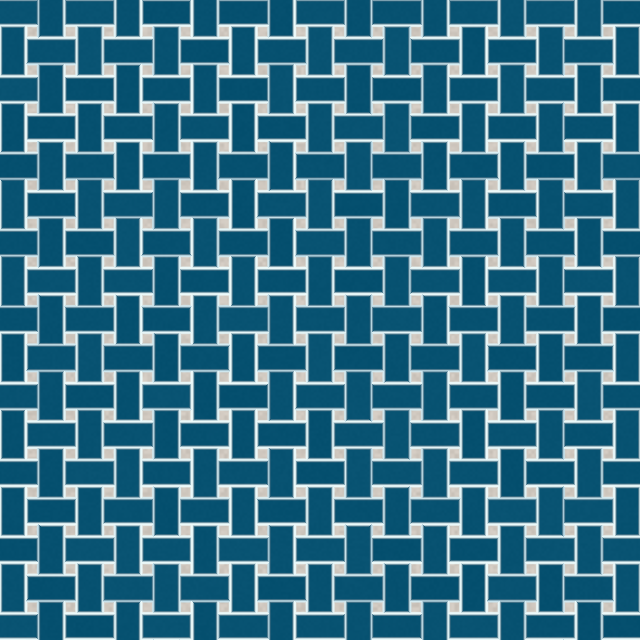
Give the GLSL for this pattern, as a WebGL 2 fragment shader.

```glsl
#version 300 es
precision highp float;
// Basketweave mosaic: blue bricks alternate between lying and standing on a
// checkerboard lattice, with pale grout and a small stone square in each gap.
// The distance to the nearest brick separates brick, grout and stone.

#define PITCH vec2(0.0600, 0.05995)   // lattice step, canvas units
#define ORIGIN vec2(0.0202, 0.0212)   // centre of the lower left brick
#define BRICK_HALF vec2(0.622, 0.299) // half size of a brick, lattice units
#define GROUT_WIDTH 0.077             // lattice units
#define EDGE_SOFTNESS 0.040           // half width of the edge blend
#define EDGE_INSET 0.005              // moves the blend away from the brick
#define LINE_WIDTH_VARIATION 0.026    // between whole grout lines
#define LINE_FADE 0.85                // how far the dullest lines fade
#define BRICK_VARIATION 0.018
#define STONE_VARIATION 0.07

uniform vec2 u_resolution;
out vec4 fragColor;

const vec3 BRICK_BLUE = vec3(0.025, 0.318, 0.440);
const vec3 GROUT_WHITE = vec3(0.930, 0.980, 0.980);
const vec3 GROUT_PALE = vec3(0.700, 0.835, 0.895);
const vec3 STONE_BEIGE = vec3(0.810, 0.780, 0.745);
const vec3 EDGE_SHADE = vec3(0.0, 0.055, 0.065);

float hash21(vec2 p) {
    vec3 q = fract(p.xyx * vec3(0.1031, 0.1030, 0.0973));
    q += dot(q, q.yzx + 33.33);
    return fract((q.x + q.y) * q.z);
}

float valueNoise(vec2 p) {
    vec2 i = floor(p), f = fract(p);
    f = f * f * (3.0 - 2.0 * f);
    return mix(mix(hash21(i), hash21(i + vec2(1, 0)), f.x),
               mix(hash21(i + vec2(0, 1)), hash21(i + vec2(1, 1)), f.x), f.y);
}

// Square-cornered box offsets; the larger one is the distance
vec2 boxOffsets(vec2 p, vec2 halfSize) {
    return abs(p) - halfSize;
}

// Offsets to the nearest brick in xy, lattice cell of that brick in zw
vec4 nearestBrick(vec2 p) {
    vec2 base = floor(p + 0.5);
    vec4 nearest = vec4(1e3);
    for (int j = -1; j <= 1; j++) {
        for (int i = -1; i <= 1; i++) {
            vec2 cell = base + vec2(i, j);
            bool standing = mod(cell.x + cell.y, 2.0) > 0.5;
            vec2 o = boxOffsets(p - cell, standing ? BRICK_HALF.yx : BRICK_HALF);
            if (max(o.x, o.y) < max(nearest.x, nearest.y)) nearest = vec4(o, cell);
        }
    }
    return nearest;
}

void main() {
    vec2 p = (gl_FragCoord.xy / u_resolution.y - ORIGIN) / PITCH;
    float pixel = 1.0 / (u_resolution.y * PITCH.y);
    float soft = max(EDGE_SOFTNESS, 0.75 * pixel);

    vec4 nearest = nearestBrick(p);
    float d = max(nearest.x, nearest.y);
    float brickTone = hash21(nearest.zw + 40.0);

    // Two grout lines per lattice step run along each axis
    vec2 line = floor(2.0 * p);
    vec2 lineId = nearest.x > nearest.y ? vec2(line.x, 71.0) : vec2(23.0, line.y);
    float lineTone = mix(hash21(lineId + 17.0), brickTone, 0.2);

    // Brick: slight change from one to the next, with a faint grain
    float grain = valueNoise(p * 15.0 + 90.0);
    vec3 brick = BRICK_BLUE + BRICK_VARIATION * (brickTone + 0.6 * grain - 0.8);

    // Grout: some lines are thinner and bluer than others
    vec3 grout = mix(GROUT_WHITE, GROUT_PALE, LINE_FADE * lineTone * lineTone);
    float inset = EDGE_INSET + LINE_WIDTH_VARIATION * (lineTone - 0.5);
    float cover = smoothstep(-soft, soft, d - inset);

    // Stone: mottled beige
    float mottle = valueNoise(p * 11.0 + 300.0);
    vec3 stone = STONE_BEIGE + STONE_VARIATION * (mottle - 0.5);

    // Layers, with a greyer rim where grout meets brick
    vec3 color = mix(brick, grout, cover);
    color -= EDGE_SHADE * 6.0 * cover * (1.0 - cover) * (1.0 - cover);
    color = mix(color, stone, smoothstep(-0.024, 0.024, d - GROUT_WIDTH));
    fragColor = vec4(color, 1.0);
}
```
